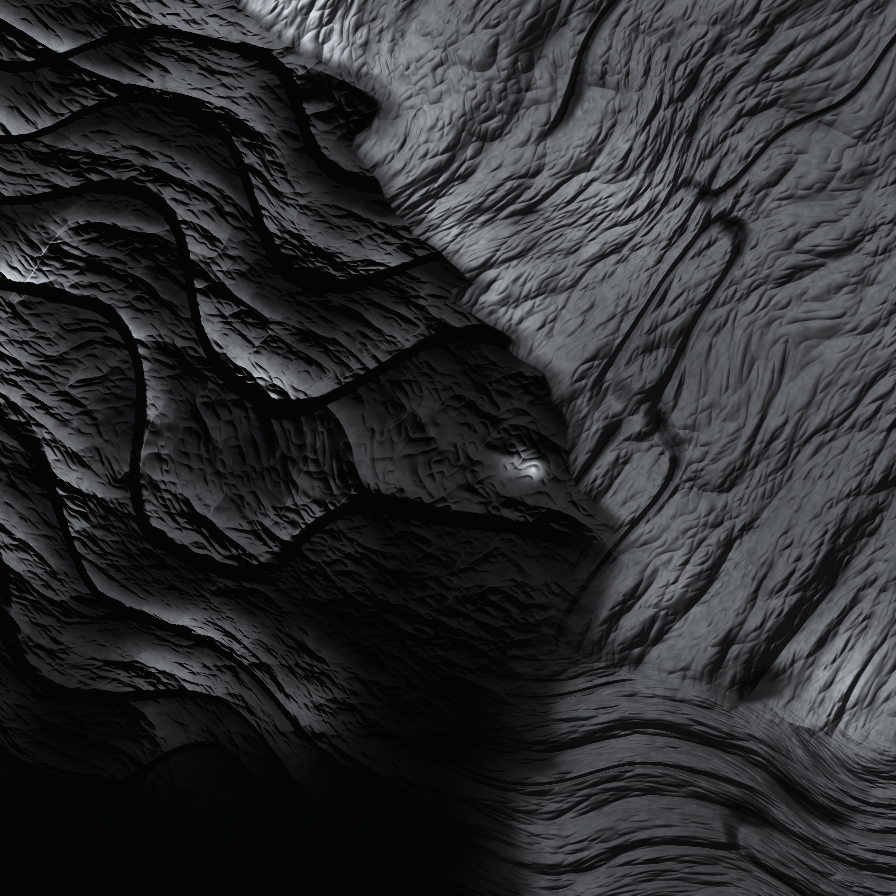
Write a Shadertoy shader that draws this texture.

```glsl
#define LEDGE_RELIEF 0.13
#define WALL_RELIEF 0.075
#define LEDGE_GAIN 1.25
#define WALL_TONE 0.36
#define GRAIN 0.06
#define SLOPE_STEP 0.0015
#define TINT vec3(0.97, 1.0, 1.025)

float hash(vec2 p) {
    vec3 q = fract(p.xyx * 0.1031);
    q += dot(q, q.yzx + 33.33);
    return fract((q.x + q.y) * q.z);
}

float noise(vec2 p) {
    vec2 i = floor(p), f = fract(p);
    f = f * f * f * (f * (f * 6.0 - 15.0) + 10.0);
    return mix(mix(hash(i), hash(i + vec2(1, 0)), f.x),
               mix(hash(i + vec2(0, 1)), hash(i + vec2(1, 1)), f.x), f.y);
}

// Layered creases: sharp valleys between rounded swells
float folds(vec2 p) {
    float sum = 0.0, amp = 0.5;
    for (int i = 0; i < 5; i++) {
        sum += amp * abs(2.0 * noise(p) - 1.0);
        p = mat2(1.95, 0.4, -0.4, 1.95) * p + 17.3;
        amp *= 0.52;
    }
    return sum;
}

// Curved strata coordinates: x along the layers, y across them
vec2 strata(vec2 p) {
    float across = p.y + p.x * (0.9 - 0.4 * p.y - 0.4 * p.x);
    return vec2(p.x - 0.5 * p.y, across + 0.09 * (noise(p * 5.0) - 0.5));
}

// Overlapping slabs with sharp lower lips
float ledgeHeight(vec2 p) {
    vec2 s = strata(p);
    vec2 q = s * vec2(5.0, 12.0);
    float layer = fract(s.y * 9.0 + 2.4 * noise(q * vec2(0.8, 0.35)));
    float slab = (1.0 - layer) * smoothstep(0.0, 0.14, layer);
    return 0.55 * slab + 0.55 - 0.9 * folds(q);
}

// Diagonal wall, turning into flat strands at its foot
float wallHeight(vec2 p) {
    vec2 w = p + 0.07 * (vec2(noise(p * 6.0), noise(p * 6.0 + 31.0)) - 0.5);
    vec2 diagonal = vec2(0.62 * w.x + 0.78 * w.y, 0.78 * w.x - 0.62 * w.y) * vec2(4.5, 11.0);
    float bend = w.y + 0.22 * w.x + 0.035 * sin(w.x * 14.0);
    vec2 strand = vec2(w.x * 3.5, bend * 17.0);
    float foot = smoothstep(0.03, -0.03, p.y - 0.27 + 0.3 * (p.x - 0.63));
    vec2 q = foot > 0.5 ? strand : diagonal;
    float seam = abs(noise(q * vec2(0.9, 1.3) + 7.0) - 0.5);
    float broken = smoothstep(0.42, 0.62, noise(q * 0.75 + 20.0));
    float crack = (1.0 - smoothstep(0.0, 0.075, seam)) * broken;
    float h = foot < 0.01 ? folds(diagonal)
            : foot > 0.99 ? folds(strand)
            : mix(folds(diagonal), folds(strand), foot);
    return h - 0.34 * crack * abs(2.0 * foot - 1.0);
}

// Lambert light from the height at a point and its two neighbours
float lambert(float h, float hx, float hy, float relief, vec3 light) {
    vec2 slope = vec2(hx - h, hy - h) / SLOPE_STEP;
    return max(dot(normalize(vec3(-slope * relief, 1.0)), normalize(light)), 0.0);
}

// Pool of light: centre, radius, strength
float pool(vec2 p, vec4 b) {
    vec2 d = (p - b.xy) / b.z;
    return b.w * exp(-dot(d, d));
}

// Outline of the dark overhang, sampled evenly from bottom to top
float overhangEdge(vec2 p) {
    float knots[13] = float[13](0.56, 0.57, 0.59, 0.62, 0.66, 0.685, 0.63,
                                0.60, 0.52, 0.455, 0.415, 0.385, 0.24);
    float t = clamp(p.y, 0.0, 0.9999) * 12.0;
    int i = int(t);
    vec2 q = strata(p) * vec2(7.0, 22.0);
    return mix(knots[i], knots[i + 1], fract(t))
         + 0.055 * (noise(q) - 0.5) + 0.025 * (noise(q * 2.7) - 0.5);
}

float ledgeTone(vec2 p) {
    vec4 pools[12] = vec4[12](
        vec4(0.02, 0.66, 0.09, 0.20), vec4(0.14, 0.62, 0.06, 0.20),
        vec4(0.28, 0.55, 0.05, 0.20), vec4(0.21, 0.27, 0.07, 0.18),
        vec4(0.36, 0.39, 0.045, 0.17), vec4(0.34, 0.22, 0.045, 0.12),
        vec4(0.05, 0.42, 0.09, 0.10), vec4(0.13, 0.86, 0.06, -0.08),
        vec4(0.44, 0.68, 0.05, 0.10), vec4(0.575, 0.488, 0.018, 0.28),
        vec4(0.597, 0.478, 0.012, 0.55), vec4(0.05, 0.93, 0.10, 0.08));
    float tone = 0.012 + 0.20 * smoothstep(0.06, 0.62, p.y) * (1.0 - 0.6 * smoothstep(0.2, 0.55, p.x));
    for (int i = 0; i < 12; i++) tone += pool(p, pools[i]);
    return max(tone, 0.01) * smoothstep(0.03, 0.2, p.y);
}

float wallTone(vec2 p) {
    vec4 pools[11] = vec4[11](
        vec4(0.34, 0.98, 0.085, 0.40), vec4(0.47, 0.88, 0.08, 0.12),
        vec4(0.68, 0.78, 0.08, 0.16), vec4(0.49, 0.75, 0.06, 0.18),
        vec4(0.56, 0.66, 0.06, 0.15), vec4(0.94, 0.23, 0.07, 0.22),
        vec4(0.75, 0.35, 0.07, 0.08), vec4(0.73, 0.60, 0.08, -0.06),
        vec4(0.90, 0.45, 0.14, -0.05), vec4(0.80, 0.06, 0.19, -0.13),
        vec4(0.95, 0.95, 0.20, -0.04));
    float tone = WALL_TONE;
    for (int i = 0; i < 11; i++) tone += pool(p, pools[i]);
    return tone;
}

void mainImage(out vec4 fragColor, in vec2 fragCoord) {
    vec2 uv = fragCoord / iResolution.xy;
    vec2 dx = vec2(SLOPE_STEP, 0.0), dy = dx.yx;

    // Overhang: hard silhouette above, soft shadow below
    float gap = uv.x - overhangEdge(uv);
    float softness = mix(0.10, 0.003, smoothstep(0.36, 0.46, uv.y));
    float wallMask = smoothstep(-softness, softness, gap);

    float h = ledgeHeight(uv);
    float lit = lambert(h, ledgeHeight(uv + dx), ledgeHeight(uv + dy), LEDGE_RELIEF, vec3(0.3, 0.65, 0.5));
    float ledge = ledgeTone(uv) * LEDGE_GAIN * pow(lit, 1.4) * (0.25 + 1.5 * smoothstep(0.1, 0.85, h));

    // Wall with contact shadow beside the overhang
    h = wallHeight(uv);
    lit = lambert(h, wallHeight(uv + dx), wallHeight(uv + dy), WALL_RELIEF, vec3(-0.35, 0.45, 0.8));
    float wall = wallTone(uv) * (0.15 + lit) * mix(0.3, 1.0, smoothstep(-0.05, 0.22, h));
    wall *= mix(0.5, 1.0, smoothstep(0.0, 0.035, gap));

    // Mineral grain and cool tint
    float value = mix(ledge, wall, wallMask);
    value *= 1.0 + GRAIN * (noise(uv * 240.0) + noise(uv * 110.0) - 1.0) * 2.0;
    fragColor = vec4(clamp(value * TINT + vec3(0.012, 0.014, 0.016), 0.0, 1.0), 1.0);
}
```
